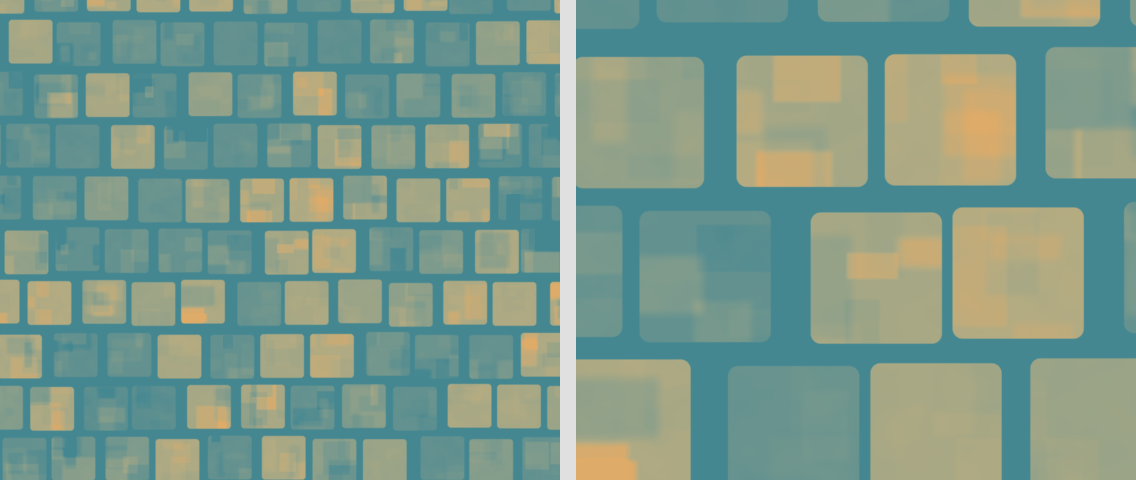
Left: the whole. Right: its middle third, enlarged.
Write a Shadertoy shader that draws this pattern.

```glsl
// Staggered rows of rounded mosaic tiles on teal grout, each nudged off its grid cell.
// A tile has a hashed warmth, worn by soft overlapping rectangles and layered sines,
// and the resulting warmth is looked up in a teal-to-sand-to-orange ramp.

const float ROWS = 9.21;         // tile rows over the canvas height
const float ROW_SHIFT = 0.107;   // part of the lowest row cut off below
const float HALF_TILE = 0.42;    // in cells
const float CORNER = 0.065;
const int PATCHES = 6;

const vec3 GROUT  = vec3(0.265, 0.53, 0.57);
const vec3 TEAL   = vec3(0.39, 0.57, 0.56);
const vec3 SAGE   = vec3(0.50, 0.61, 0.55);
const vec3 SAND   = vec3(0.70, 0.67, 0.51);
const vec3 ORANGE = vec3(0.87, 0.67, 0.41);

float hash(vec2 p, float seed) {
    vec3 q = fract((p.xyx + seed * vec3(17.3, 5.9, 11.7)) * 0.1031);
    q += dot(q, q.yzx + 33.33);
    return fract((q.x + q.y) * q.z);
}

vec2 hash2(vec2 p, float seed) {
    return vec2(hash(p, seed), hash(p, seed + 0.5));
}

float roundedBox(vec2 p, float halfSize, float radius) {
    vec2 d = abs(p) - halfSize + radius;
    return length(max(d, 0.0)) + min(max(d.x, d.y), 0.0) - radius;
}

// Soft-edged rectangle mask, 1 inside
float softRect(vec2 p, vec2 halfSize, float blur) {
    vec2 m = 1.0 - smoothstep(-blur, blur, abs(p) - halfSize);
    return m.x * m.y;
}

vec3 warmthRamp(float w) {
    vec3 c = mix(GROUT, TEAL, smoothstep(0.0, 0.2, w));
    c = mix(c, SAGE, clamp((w - 0.2) / 0.2, 0.0, 1.0));
    c = mix(c, SAND, clamp((w - 0.4) / 0.35, 0.0, 1.0));
    return mix(c, ORANGE, clamp((w - 0.75) / 0.25, 0.0, 1.0));
}

// Faint streaky mottling
float mottle(vec2 p, float phase) {
    float sum = 0.0, amp = 0.5;
    for (int i = 0; i < 3; i++) {
        sum += amp * sin(p.x * 7.0 + phase + 1.5 * sin(p.y * 11.0 + phase));
        p = p.yx * 1.7;
        phase += 2.1;
        amp *= 0.6;
    }
    return sum;
}

// Sum of random lighter and darker rectangles within one tile
float wear(vec2 p, vec2 id) {
    float sum = 0.0;
    for (int i = 0; i < PATCHES; i++) {
        float seed = 10.0 + 4.0 * float(i);
        vec2 center = (hash2(id, seed) - 0.5) * 2.0 * HALF_TILE;
        vec2 size = mix(vec2(0.07), vec2(0.34), hash2(id, seed + 1.0));
        float blur = mix(0.012, 0.05, hash(id, seed + 2.0));
        sum += (hash(id, seed + 3.0) - 0.43) * softRect(p - center, size, blur);
    }
    return sum;
}

float tileWarmth(vec2 p, vec2 id) {
    float warm = smoothstep(0.38, 0.74, hash(id, 3.0));
    float base = mix(0.18, 0.70, warm) + 0.10 * (hash(id, 4.0) - 0.5);
    float amount = mix(0.06, 0.46, hash(id, 5.0));
    float phase = 6.2832 * hash(id, 6.0);
    return base + amount * wear(p, id) + 0.018 * mottle(p, phase);
}

void mainImage(out vec4 fragColor, in vec2 fragCoord) {
    float pixel = ROWS / iResolution.y;
    vec2 grid = fragCoord * pixel + vec2(0.0, ROW_SHIFT);

    // Alternate rows move by half a cell, each with its own drift
    float row = floor(grid.y);
    float drift = 0.2 * (hash(vec2(row, 7.0), 1.0) - 0.5);
    grid.x -= 0.5 * mod(row, 2.0) + drift;

    // Tile position nudged inside its cell
    vec2 id = floor(grid);
    vec2 nudge = (hash2(id, 2.0) - 0.5) * vec2(0.14, 0.08);
    vec2 p = fract(grid) - 0.5 - nudge;

    float dist = roundedBox(p, HALF_TILE, CORNER);
    float cover = 1.0 - smoothstep(-pixel, pixel, dist);
    vec3 color = mix(GROUT, warmthRamp(tileWarmth(p, id)), cover);
    fragColor = vec4(color, 1.0);
}
```
